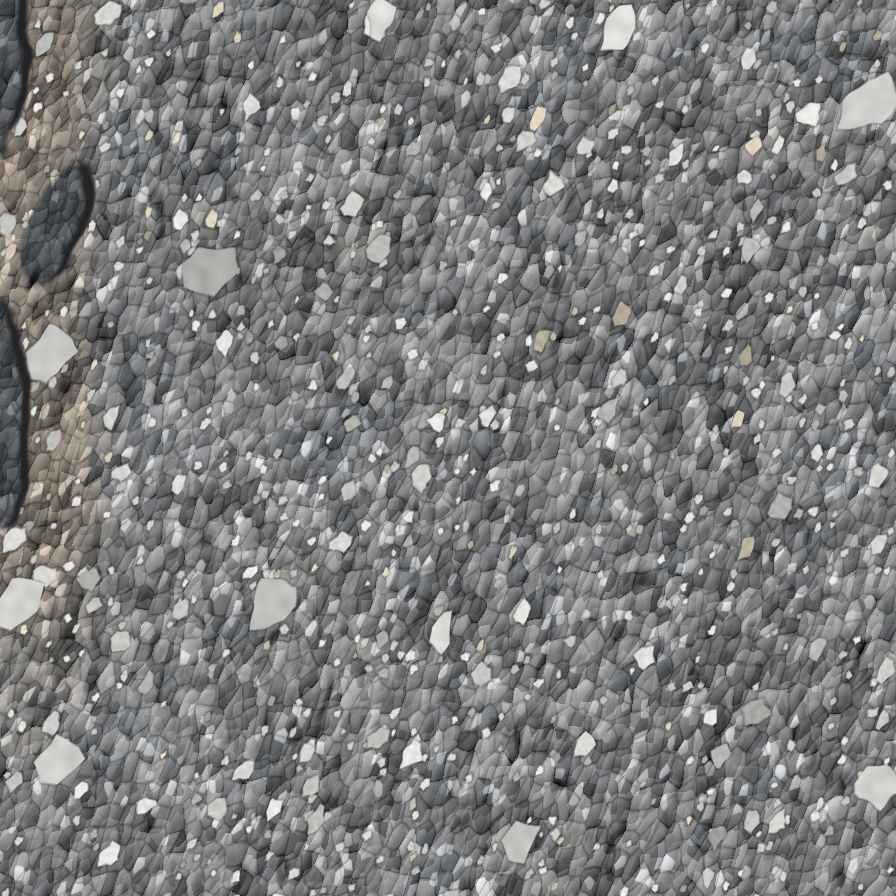
Reproduce this texture procedurally as a Shadertoy shader.

```glsl
// Weathered asphalt: leaning cellular grains in grey binder, pale angular
// stones scattered at three sizes, and a worn brown edge with dark chips
// along the left side. Cells and polygons carry it, gradient noise varies it.

#define BASE_TONE 0.49
#define COARSE_GRAINS 62.0
#define FINE_GRAINS 112.0
#define COARSE_CONTRAST 0.23
#define FINE_CONTRAST 0.20
#define GAP_DEPTH 0.11
#define LEAN 0.28
#define STRETCH 0.62
#define SOFTNESS 0.0016
#define STONE_DENSITY 0.15
#define EDGE_BROWN vec3(1.06, 0.99, 0.91)
#define CHIP_GREY vec3(0.64, 0.67, 0.69)

vec3 hash3(vec2 p) {
    vec3 q = fract(p.xyx * vec3(0.1031, 0.1030, 0.0973));
    q += dot(q, q.yxz + 33.33);
    return fract((q.xxy + q.yzz) * q.zyx);
}

float gradientNoise(vec2 p) {
    vec2 i = floor(p), f = p - i;
    vec2 u = f * f * f * (f * (f * 6.0 - 15.0) + 10.0);
    vec2 e = vec2(0.0, 1.0);
    float a = dot(hash3(i).xy * 2.0 - 1.0, f);
    float b = dot(hash3(i + e.yx).xy * 2.0 - 1.0, f - e.yx);
    float c = dot(hash3(i + e.xy).xy * 2.0 - 1.0, f - e.xy);
    float d = dot(hash3(i + e.yy).xy * 2.0 - 1.0, f - e.yy);
    return mix(mix(a, b, u.x), mix(c, d, u.x), u.y);
}

// x: random tone, y: gap to the neighbouring grain, z: light from upper left
vec3 grainCells(vec2 p) {
    vec2 cell = floor(p), nearest = vec2(0.0);
    float first = 9.0, second = 9.0, tone = 0.0;
    for (int y = -1; y <= 1; y++)
    for (int x = -1; x <= 1; x++) {
        vec2 id = cell + vec2(x, y);
        vec3 h = hash3(id);
        vec2 offset = p - id - 0.1 - 0.8 * h.xy;
        float d = length(offset);
        if (d < first) {
            second = first;
            first = d;
            nearest = offset;
            tone = h.z;
        } else second = min(second, d);
    }
    return vec3(tone, second - first, dot(nearest, vec2(-0.7, 0.7)));
}

// Signed distance to an irregular six-sided stone
float stoneShape(vec2 q, float radius, vec2 id) {
    float d = -1.0;
    for (int k = 0; k < 6; k++) {
        vec3 h = hash3(id + float(k) * 7.3);
        float angle = 1.0472 * (float(k) + 0.8 * h.x);
        d = max(d, dot(q, vec2(cos(angle), sin(angle))) - radius * (0.6 + 0.4 * h.y));
    }
    return d;
}

void scatterStones(inout vec3 col, vec2 p, float count, float density, float seed) {
    vec2 g = p * count, cell = floor(g);
    float wobble = 0.10 * gradientNoise(g * 3.5);
    for (int y = -1; y <= 1; y++)
    for (int x = -1; x <= 1; x++) {
        vec2 id = cell + vec2(x, y) + seed;
        vec3 place = hash3(id), look = hash3(id + 71.7);
        if (place.z > density) continue;
        vec2 q = g - (id - seed) - 0.2 - 0.6 * place.xy;
        q.x = (q.x - LEAN * q.y) * mix(1.0, 1.6, look.z);
        float d = (stoneShape(q, mix(0.24, 0.44, look.x), id) + wobble) / count;
        col *= 1.0 - 0.22 * (1.0 - smoothstep(0.0, 0.004, d));
        float tone = mix(0.60, 0.93, sqrt(look.y)) + 0.10 * gradientNoise(g * 5.0);
        vec3 tint = mix(vec3(1.0, 1.0, 0.985), vec3(1.0, 0.95, 0.84), step(0.9, look.z));
        col = mix(col, tone * tint, 1.0 - smoothstep(-SOFTNESS, SOFTNESS, d));
    }
}

vec3 binder(vec2 p) {
    vec2 q = vec2(p.x - LEAN * p.y, p.y * STRETCH);
    q += 0.004 * vec2(gradientNoise(q * 45.0), gradientNoise(q * 45.0 + 19.0));
    vec3 coarse = grainCells(q * COARSE_GRAINS);
    vec3 fine = grainCells(q * FINE_GRAINS + 37.0);
    float tone = BASE_TONE + COARSE_CONTRAST * (coarse.x - 0.5) + FINE_CONTRAST * (fine.x - 0.5);
    tone += 0.10 * coarse.z + 0.08 * fine.z;
    tone -= GAP_DEPTH * (1.0 - smoothstep(0.0, 0.20, coarse.y));
    tone += 0.17 * smoothstep(0.90, 0.95, fine.x) * smoothstep(0.0, 0.25, fine.y);
    tone += 0.14 * gradientNoise(q * 85.0) + 0.09 * gradientNoise(p * 7.0);
    // Thin dark pits along the grain direction
    tone -= 0.16 * smoothstep(0.26, 0.46, gradientNoise(q * vec2(48.0, 30.0) + 5.0));
    float warmth = 0.03 * gradientNoise(p * 9.0 + 3.0) + 0.03 * (coarse.x - 0.5);
    return tone * vec3(0.992 + warmth, 1.0, 1.008 - warmth);
}

void mainImage(out vec4 fragColor, in vec2 fragCoord) {
    vec2 p = fragCoord / iResolution.xy;
    vec3 ground = binder(p), col = ground;
    float ragged = 0.03 * gradientNoise(p * 14.0) + 0.012 * gradientNoise(p * 45.0);

    // Worn brown edge, fading toward the bottom
    float edge = 1.0 - smoothstep(0.07, 0.13, p.x + ragged);
    col *= mix(vec3(1.0), EDGE_BROWN, edge * smoothstep(0.12, 0.4, p.y));

    scatterStones(col, p, 62.0, STONE_DENSITY, 11.0);
    scatterStones(col, p, 27.0, STONE_DENSITY, 53.0);
    scatterStones(col, p, 11.0, STONE_DENSITY * 0.65, 97.0);

    // Dark chips with a shadow falling to the right
    for (int i = 0; i < 3; i++) {
        bool inner = i == 1;
        vec2 q = p - vec2(inner ? 0.06 : -0.008, 0.97 - 0.22 * float(i));
        vec2 size = inner ? vec2(0.026, 0.07) : vec2(0.030, 0.14);
        q.x -= inner ? LEAN * q.y : 0.0;
        float chip = (length(q / size) - 1.0) * size.x + 0.4 * ragged;
        float shade = (length((q - vec2(0.010, 0.002)) / size) - 1.0) * size.x + 0.4 * ragged;
        col = mix(col, vec3(0.14, 0.14, 0.15), 1.0 - smoothstep(-0.003, 0.003, shade));
        col = mix(col, ground * CHIP_GREY, 1.0 - smoothstep(-0.003, 0.003, chip));
    }
    fragColor = vec4(clamp(col, 0.0, 1.0), 1.0);
}
```
